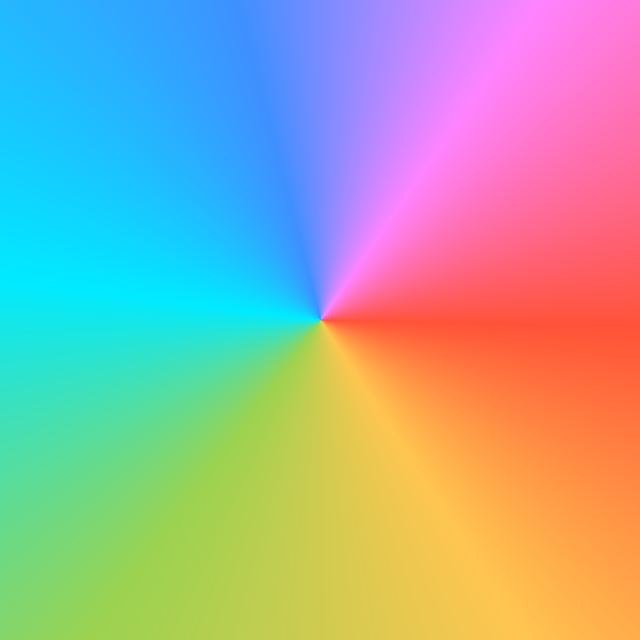
Write a three.js fragment shader that draws this background.

```glsl
varying vec2 vUv;

const float TAU = 6.2831853;
const vec2 CENTER = vec2(0.501, 0.5);

// Hues around the wheel
const vec3 MAGENTA = vec3(1.0, 0.514, 1.0);
const vec3 RED     = vec3(1.0, 0.325, 0.22);
const vec3 YELLOW  = vec3(1.0, 0.773, 0.314);
const vec3 GREEN   = vec3(0.608, 0.824, 0.314);
const vec3 CYAN    = vec3(0.0, 0.918, 1.0);
const vec3 BLUE    = vec3(0.25, 0.561, 1.0);

// Stop positions in turns, clockwise from the top
const float MAGENTA_AT = 0.096;
const float RED_AT     = 0.254;
const float YELLOW_AT  = 0.409;
const float GREEN_AT   = 0.601;
const float CYAN_AT    = 0.770;
const float BLUE_AT    = 0.960;

float ramp(float from, float to, float x) {
  return clamp((x - from) / (to - from), 0.0, 1.0);
}

// Clockwise angle in turns, starting at the magenta ray
float turnFromMagenta(vec2 p) {
  float angle = dot(p, p) > 0.0 ? atan(p.x, p.y) : 0.0;
  return MAGENTA_AT + fract(angle / TAU - MAGENTA_AT);
}

// Closed chain of linear blends
vec3 conicGradient(float turn) {
  vec3 color = mix(MAGENTA, RED, ramp(MAGENTA_AT, RED_AT, turn));
  color = mix(color, YELLOW, ramp(RED_AT, YELLOW_AT, turn));
  color = mix(color, GREEN, ramp(YELLOW_AT, GREEN_AT, turn));
  color = mix(color, CYAN, ramp(GREEN_AT, CYAN_AT, turn));
  color = mix(color, BLUE, ramp(CYAN_AT, BLUE_AT, turn));
  return mix(color, MAGENTA, ramp(BLUE_AT, 1.0 + MAGENTA_AT, turn));
}

void main() {
  float turn = turnFromMagenta(vUv - CENTER);
  gl_FragColor = vec4(conicGradient(turn), 1.0);
}
```
